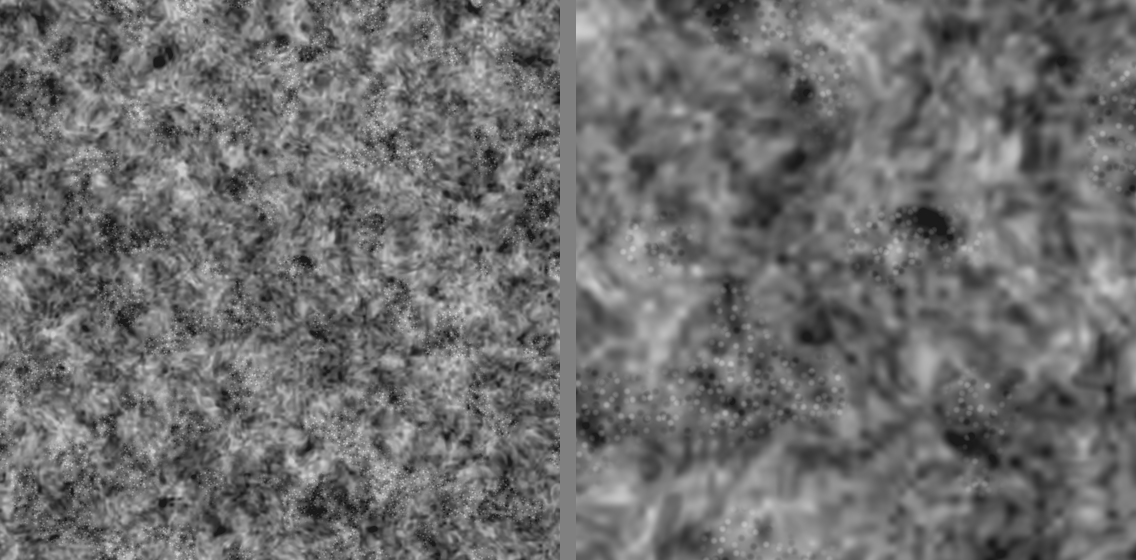
Left, the full canvas; right, a detail of the centre.
A WebGL 2 fragment shader for this texture:

```glsl
#version 300 es
precision highp float;
precision highp int;

uniform vec2 u_resolution;
out vec4 fragColor;

// Integer hash of a lattice cell, 0 to 1
float hash(vec2 cell, int seed) {
  uvec2 q = uvec2(cell);
  uint h = q.x * 1597334677u ^ q.y * 3812015801u ^ uint(seed) * 2654435769u;
  h = (h ^ (h >> 16)) * 2246822519u;
  h = (h ^ (h >> 13)) * 3266489917u;
  h ^= h >> 16;
  return float(h >> 8) / 16777216.0;
}

// Value noise that wraps after a whole number of cells
float noise(vec2 uv, float cells, int seed) {
  vec2 p = uv * cells;
  vec2 f = fract(p);
  vec2 a = mod(floor(p), cells);
  vec2 b = mod(a + 1.0, cells);
  f = f * f * (3.0 - 2.0 * f);
  return mix(mix(hash(a, seed), hash(vec2(b.x, a.y), seed), f.x),
             mix(hash(vec2(a.x, b.y), seed), hash(b, seed), f.x), f.y);
}

// Small offset that breaks up the lattice
vec2 warp(vec2 uv, float cells, int seed) {
  return vec2(noise(uv, cells, seed), noise(uv, cells, seed + 1)) - 0.5;
}

// Layered clouds, every other layer on a diagonal lattice
float clouds(vec2 uv) {
  const float weights[6] = float[6](0.15, 0.22, 0.36, 0.45, 0.42, 0.28);
  mat2 diagonal = mat2(1.0, -1.0, 1.0, 1.0);
  float sum = 0.0, cells = 5.0;
  for (int i = 0; i < 6; i++) {
    vec2 p = i % 2 == 0 ? diagonal * uv : uv;
    sum += weights[i] * (noise(p, cells, i) - 0.5);
    cells *= 2.0;
  }
  return sum;
}

// Fine jittered dots of varied strength, overlapping into neighbour cells
float dots(vec2 uv, float cells, int seed) {
  vec2 p = uv * cells;
  float strongest = 0.0;
  for (int y = -1; y <= 1; y++) {
    for (int x = -1; x <= 1; x++) {
      vec2 corner = floor(p) + vec2(x, y);
      vec2 cell = mod(corner, cells);
      vec2 center = corner + vec2(hash(cell, seed), hash(cell, seed + 1));
      float disc = 1.0 - smoothstep(0.10, 0.46, length(p - center));
      strongest = max(strongest, disc * smoothstep(0.2, 0.8, hash(cell, seed + 2)));
    }
  }
  return strongest;
}

void main() {
  vec2 uv = gl_FragCoord.xy / u_resolution;
  vec2 p = uv + 0.014 * warp(uv, 13.0, 20) + 0.006 * warp(uv, 41.0, 30);

  float gray = 0.477 + 0.67 * clouds(p);

  // Dark soft pits
  float pits = smoothstep(0.62, 0.92, noise(p, 54.0, 40));
  gray -= 0.15 * pits;

  // Patches of pale and dark specks
  float patches = smoothstep(0.50, 0.76, noise(p, 21.0, 50));
  gray += patches * (0.15 * dots(uv, 170.0, 60) - 0.11 * dots(uv, 150.0, 70) - 0.03);

  gray = clamp(gray, 0.10, 0.80);
  fragColor = vec4(vec3(gray), 1.0);
}
```
